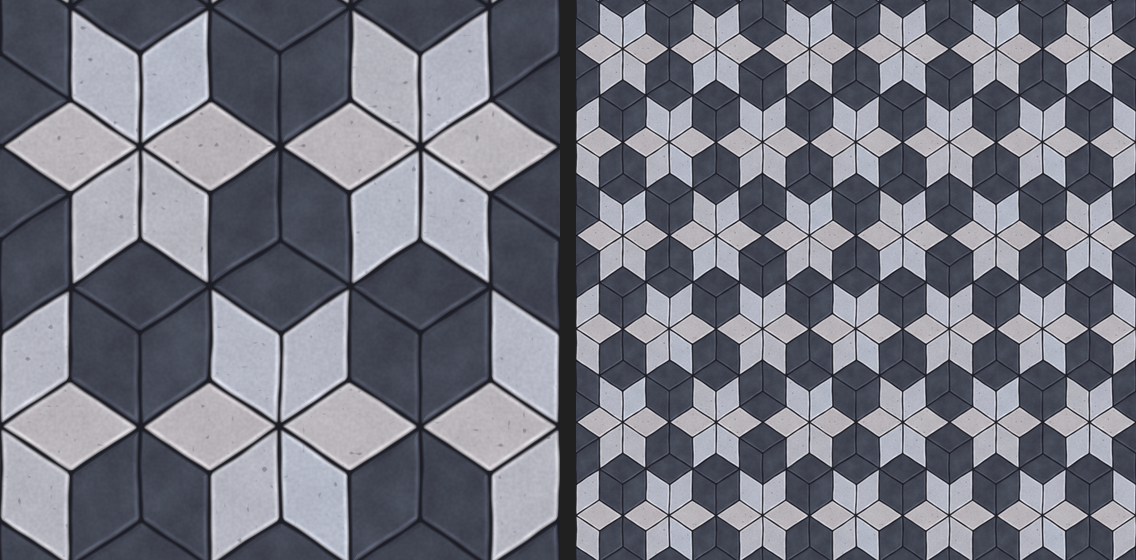
Left, the tile; right, the same tile 3 across and 3 down.
This pattern is drawn by a Shadertoy shader. Its source:

```glsl
#define GRID vec2(8.0, 12.0)          // lattice steps across and down
#define STAR_ROW 8.86                 // height of the upper star row, in steps
#define JOINT_WIDTH 0.0023            // half width of the gap between stones
#define BEVEL_INSET 0.0078            // distance of the worn rim from the edge
#define CORNER_RADIUS 0.008
#define WOBBLE 0.035                  // unevenness of laying, in steps
#define STONE_WARM vec3(0.722, 0.704, 0.722)
#define STONE_COOL vec3(0.695, 0.715, 0.770)
#define SLATE_DEEP vec3(0.235, 0.245, 0.295)
#define SLATE_PALE vec3(0.292, 0.312, 0.365)
#define JOINT_COLOR vec3(0.115, 0.115, 0.145)
#define LIGHT_DIR vec2(-0.5, 0.866)

float hash(vec2 p) {
    vec3 a = fract(vec3(p.xyx) * 0.1031);
    a += dot(a, a.yzx + 33.33);
    return fract((a.x + a.y) * a.z);
}

// Gradient noise that wraps after "period" cells
float cornerGradient(vec2 cell, vec2 offset, float period) {
    float angle = 6.2832 * hash(mod(cell, period) + period);
    return dot(vec2(cos(angle), sin(angle)), offset);
}

float gradientNoise(vec2 uv, float period) {
    vec2 p = uv * period, i = floor(p), f = p - i;
    vec2 u = f * f * f * (f * (f * 6.0 - 15.0) + 10.0);
    vec2 o = vec2(0.0, 1.0);
    return mix(
        mix(cornerGradient(i, f, period), cornerGradient(i + o.yx, f - o.yx, period), u.x),
        mix(cornerGradient(i + o.xy, f - o.xy, period), cornerGradient(i + o.yy, f - o.yy, period), u.x),
        u.y);
}

// Offset from the star that owns point q; each owns the cubes above and below
vec2 starOffset(vec2 q) {
    vec2 cell = vec2(4.0, 12.0);
    vec2 d = mod(q + vec2(0.0, 6.0), cell) - 0.5 * cell;
    vec2 a = abs(d);
    bool owned = a.x + a.y < (a.x < 1.0 ? 6.0 : 2.0);
    return owned ? d : mod(q + vec2(2.0, 0.0), cell) - 0.5 * cell;
}

void mainImage(out vec4 fragColor, in vec2 fragCoord) {
    vec2 uv = fragCoord / iResolution.xy;
    float pixel = 1.0 / min(iResolution.x, iResolution.y);

    // Slightly uneven lattice
    vec2 q = uv * GRID - vec2(0.0, STAR_ROW);
    q += WOBBLE * vec2(gradientNoise(uv, 9.0), gradientNoise(uv + 0.37, 11.0));

    // Which kind of rhombus: pale star arm or dark cube side, flat or upright
    vec2 d = starOffset(q), a = abs(d);
    bool pale = a.y < 2.0 + a.x;
    float turned = mod(q.x - d.x + 1.0, GRID.x) < 2.0 ? -1.0 : 1.0;
    bool flatLying = pale ? a.y < a.x : (a.y - 4.0) * turned < -a.x;
    float slope = (d.x * d.y < 0.0 ? -1.0 : 1.0) * (pale ? 1.0 : -turned);

    // Rhombus coordinates, identity and distance to its sides
    mat2 axes = flatLying ? mat2(0.5, 0.5, 0.5, -0.5) : mat2(1.0, 0.0, -0.5 * slope, 0.5);
    vec2 k = q * axes, f = fract(k);
    vec2 centre = (floor(k) + 0.5) * inverse(axes);
    float id = hash(mod(round(centre * 2.0), GRID * 2.0) + 7.0);
    vec2 normalX = axes[0] * GRID, normalY = axes[1] * GRID;
    vec2 side = min(f, 1.0 - f) / vec2(length(normalX), length(normalY));
    float edge = CORNER_RADIUS - length(max(CORNER_RADIUS - side, 0.0))
               + max(min(side.x, side.y) - CORNER_RADIUS, 0.0);

    // How far the nearest side faces the light
    vec2 outward = side.x < side.y ? normalX * sign(0.5 - f.x) : normalY * sign(0.5 - f.y);
    float lit = dot(normalize(outward), LIGHT_DIR);

    // Stone faces with clouding, grain and pits
    float cloud = gradientNoise(uv, 14.0) + 0.5 * gradientNoise(uv, 37.0);
    float grain = gradientNoise(uv, 150.0) + 0.6 * gradientNoise(uv, 83.0);
    float rim = exp(-pow((edge - BEVEL_INSET) / 0.0034, 2.0));
    rim *= 0.85 + 0.8 * gradientNoise(uv, 29.0);
    vec3 color, chamfer;
    if (pale) {
        float cool = flatLying ? 0.15 * id : 0.35 + 0.65 * id;
        color = mix(STONE_WARM, STONE_COOL, cool);
        color += 0.025 * cloud + 0.035 * grain + 0.02 * (id - 0.5);
        color -= 0.16 * smoothstep(0.40, 0.60, gradientNoise(uv, 71.0));
        color += rim * (0.115 + 0.035 * lit);
        chamfer = vec3(0.50, 0.49, 0.50) + 0.08 * lit;
    } else {
        float tone = (flatLying ? 0.25 : 0.45) + 0.7 * cloud + 0.4 * (id - 0.5);
        color = mix(SLATE_DEEP, SLATE_PALE, clamp(tone, 0.0, 1.0)) + 0.02 * grain;
        color += rim * (0.035 + 0.06 * lit) * vec3(0.95, 1.0, 1.15);
        chamfer = vec3(0.20, 0.21, 0.26) + 0.05 * lit;
    }

    // Chamfered sides and the gap between stones
    float gap = JOINT_WIDTH * (1.0 + 0.7 * gradientNoise(uv, 23.0));
    color = mix(chamfer, color, smoothstep(gap, gap + 0.0045, edge));
    color = mix(JOINT_COLOR, color, smoothstep(gap - pixel, gap + pixel, edge));
    fragColor = vec4(clamp(color, 0.0, 1.0), 1.0);
}
```
